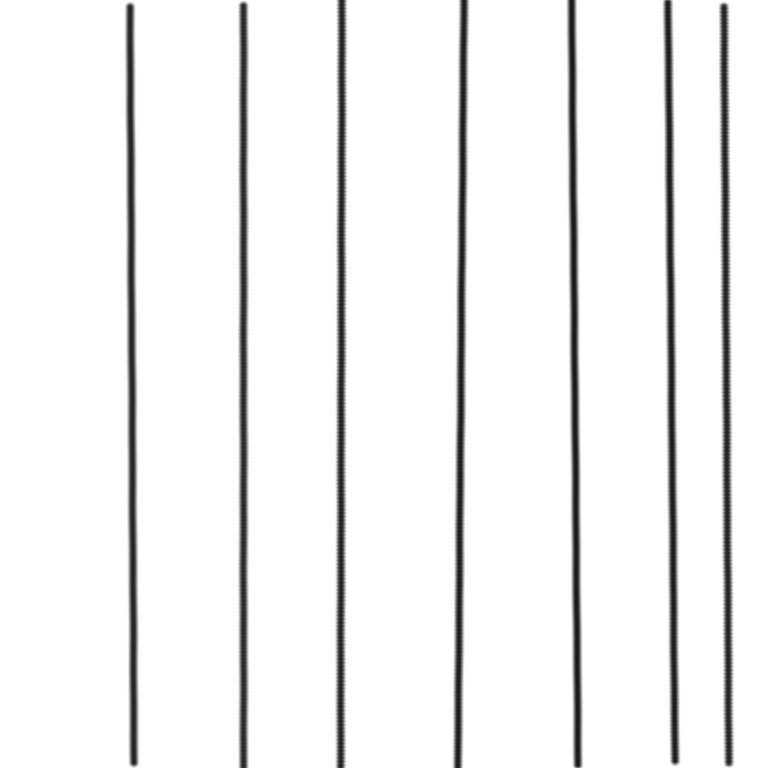
Write a three.js fragment shader that draws this pattern.

```glsl
varying vec2 vUv;

const float PI = 3.14159265;
const int LINE_COUNT = 7;
const vec3 PAPER = vec3(1.0);

// Layered sines that vanish at the first and last line
float harmonics(float phase, vec4 low, float fifth) {
  vec4 waves = sin(phase * vec4(1.0, 2.0, 3.0, 4.0));
  return dot(low, waves) + fifth * sin(5.0 * phase);
}

float lineCentre(float index, float phase) {
  return 0.1719 + 0.129 * index
    + harmonics(phase, vec4(0.0477, -0.0252, 0.0108, 0.0014), 0.0044);
}

// Sideways travel from the bottom to the top of a line
float lineLean(float index, float phase) {
  return -0.0052 - 0.0002 * index
    + harmonics(phase, vec4(0.0065, 0.0052, -0.0037, -0.0005), 0.0035);
}

// Inset of a line end from the canvas border
float endInset(float index, float peak) {
  return 0.002 + 0.0077 * cos((index - peak) * PI / 3.0);
}

float segmentDistance(vec2 p, vec2 a, vec2 b) {
  vec2 along = b - a;
  float t = clamp(dot(p - a, along) / dot(along, along), 0.0, 1.0);
  return length(p - a - along * t);
}

// Slow hand wobble
float wobble(float y, float index) {
  return 0.00015 * (sin(y * 23.0 + index * 2.1) + sin(y * 61.0 + index * 4.7));
}

// Fine ribbing along the edge, stronger on some lines
float ribbing(float y, float index) {
  float strength = 0.5 + 0.5 * cos((index - 2.0) * PI / 2.0);
  return 0.0003 * strength * sin(y * 1320.0);
}

// Soft stroke profile, dark in the core and fading outward
float strokeCoverage(float dist, float core, float rim) {
  return 1.0 - smoothstep(core, rim, dist);
}

void main() {
  vec3 colour = PAPER;

  for (int i = 0; i < LINE_COUNT; i++) {
    float index = float(i);
    float phase = index * PI / float(LINE_COUNT - 1);
    float centre = lineCentre(index, phase);
    float lean = lineLean(index, phase);

    vec2 foot = vec2(centre - 0.5 * lean, endInset(index, 5.2));
    vec2 head = vec2(centre + 0.5 * lean, 1.0 - endInset(index, 0.3));
    vec2 p = vUv + vec2(wobble(vUv.y, index), 0.0);

    float dist = segmentDistance(p, foot, head) + ribbing(vUv.y, index);
    float shade = 0.13 + 0.03 * cos((index - 1.0) * PI / 3.0);
    colour = mix(colour, vec3(shade), strokeCoverage(dist, 0.0008, 0.0082));
  }

  gl_FragColor = vec4(colour, 1.0);
}
```
